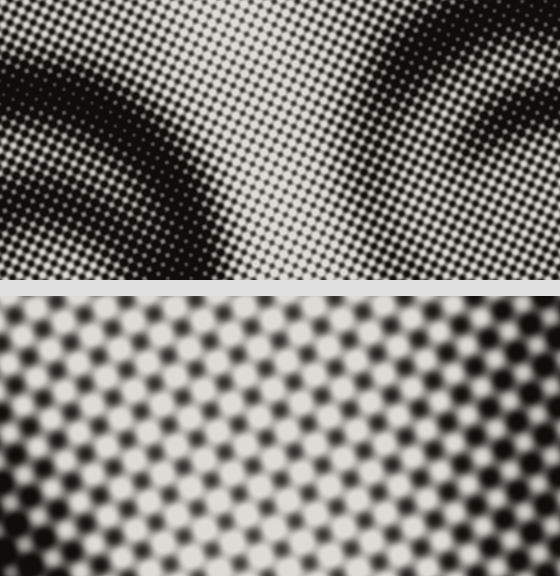
Top, the full canvas; bottom, a detail of the centre.
Reproduce this pattern procedurally as a Shadertoy shader.

```glsl
const float TAU = 6.2831853;

// Soft circular band of shade, 1 on its centre line
float arcShade(vec2 p, vec2 centre, float radius, float width) {
    float d = (length(p - centre) - radius) / width;
    return exp(-d * d);
}

// Slow uneven tone from layered sines
float unevenness(vec2 p) {
    float sum = 0.0, amp = 0.5;
    for (int i = 0; i < 3; i++) {
        p = mat2(0.8, 0.6, -0.6, 0.8) * p * 1.8 + 1.3;
        sum += amp * sin(p.x * 3.0) * sin(p.y * 3.0);
        amp *= 0.6;
    }
    return sum;
}

// Lightness field that the screen breaks into dots
float toneAt(vec2 p) {
    // Bright valley leaning through the middle, wider at its foot
    float valley = (p.x - 1.05 + 0.25 * p.y) / mix(0.52, 0.4, p.y);
    float tone = mix(0.47, 0.76, exp(-valley * valley));

    // Left arcs
    tone -= 0.74 * arcShade(p, vec2(0.05, 0.03), 0.65, 0.12);
    tone -= 0.48 * arcShade(p, vec2(0.12, -0.17), 0.45, 0.11);

    // Right arcs, deepening towards the upper corner
    float depth = mix(0.24, 0.68, smoothstep(0.5, 0.95, p.y));
    tone -= depth * arcShade(p, vec2(1.92, 0.36), 0.61, 0.12);
    tone -= 0.56 * smoothstep(0.3, 0.65, p.y) * arcShade(p, vec2(2.0, 0.26), 0.36, 0.09);

    return clamp(tone + 0.08 * unevenness(p), -0.25, 0.8);
}

// Round-dot threshold on a square grid, 1 at dark dot centres
float dotScreen(vec2 p) {
    // Rows fall to the right, columns lean to the right
    float angle = radians(-26.0);
    vec2 along = vec2(cos(angle), sin(angle));
    vec2 cell = 27.0 * vec2(dot(p, along), dot(p, vec2(-along.y, along.x)));
    return 0.5 + 0.25 * (cos(TAU * cell.x) + cos(TAU * cell.y));
}

void mainImage(out vec4 fragColor, in vec2 fragCoord) {
    vec2 p = fragCoord / iResolution.y;

    // Wide threshold gives the dots their blurred edges
    float light = smoothstep(-0.55, 0.55, toneAt(p) - dotScreen(p - vec2(0.967, 0.547)));

    // Warm black ink on pale grey paper
    vec3 ink = vec3(0.06, 0.05, 0.04);
    vec3 paper = vec3(0.87, 0.86, 0.84);
    fragColor = vec4(mix(ink, paper, light), 1.0);
}
```
